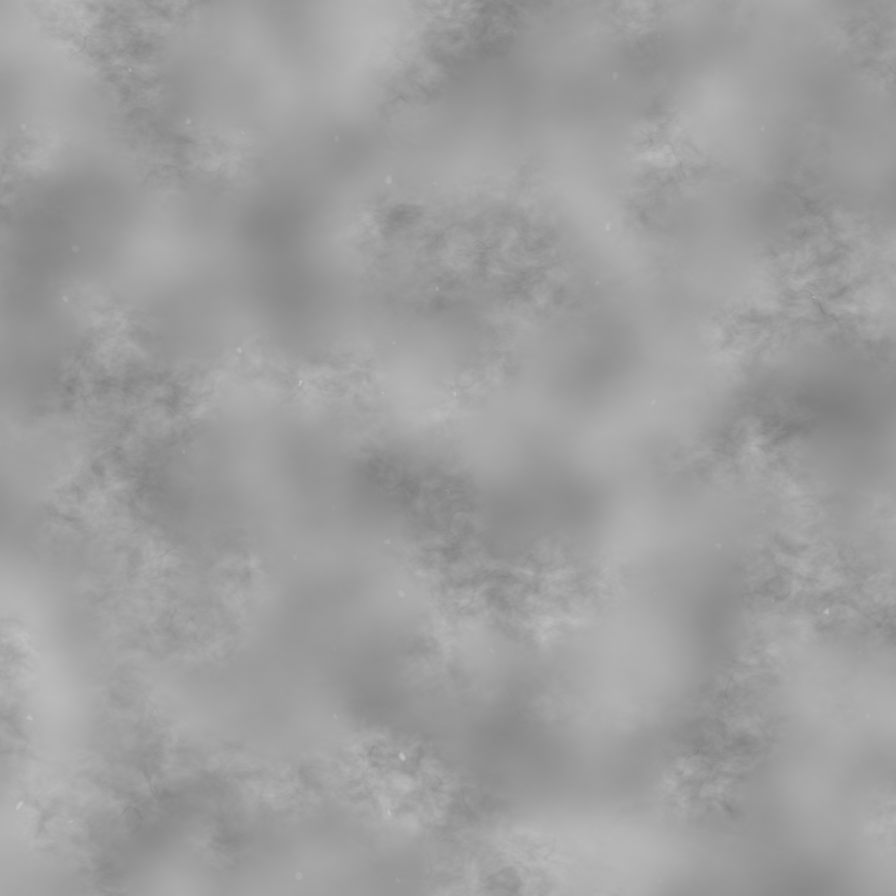
This texture is drawn by a WebGL 1 fragment shader. Its source:

```glsl
precision highp float;
// Soft grey mottled plaster: blurred clouds with patches of fine grain, faint cracks and pale specks.
uniform vec2 u_resolution;

const float BASE_GREY = 0.619;
const float CLOUD_CONTRAST = 0.122;
const float GRAIN_CONTRAST = 0.15;
const float CRACK_DEPTH = 0.035;
const float SPECK_GLOW = 0.13;

vec2 hash2(vec2 cell) {
  vec3 h = fract(cell.xyx * vec3(0.1031, 0.1030, 0.0973));
  h += dot(h, h.yzx + 33.33);
  return fract((h.xx + h.yz) * h.zy);
}

vec2 gradientAt(vec2 cell) {
  float angle = 6.28318 * hash2(cell).x;
  return vec2(cos(angle), sin(angle));
}

// Gradient noise, roughly -0.7 to 0.7
float gradientNoise(vec2 p) {
  vec2 cell = floor(p);
  vec2 f = p - cell;
  vec2 s = f * f * f * (f * (f * 6.0 - 15.0) + 10.0);
  vec2 e = vec2(1.0, 0.0);
  float a = dot(gradientAt(cell), f);
  float b = dot(gradientAt(cell + e.xy), f - e.xy);
  float c = dot(gradientAt(cell + e.yx), f - e.yx);
  float d = dot(gradientAt(cell + e.xx), f - e.xx);
  return mix(mix(a, b, s.x), mix(c, d, s.x), s.y);
}

vec2 noisePair(vec2 p) {
  return vec2(gradientNoise(p), gradientNoise(p + vec2(37.2, 91.7)));
}

float fbm(vec2 p, float gain) {
  float sum = 0.0;
  float amplitude = 0.5;
  for (int i = 0; i < 4; i++) {
    sum += amplitude * gradientNoise(p);
    p = mat2(1.6, 1.2, -1.2, 1.6) * p + 17.3;
    amplitude *= gain;
  }
  return sum;
}

// Broad, out-of-focus light and dark blotches
float clouds(vec2 p) {
  return 0.65 * gradientNoise(p * 4.3 + 11.4)
       + 1.0 * gradientNoise(p * 8.0 + 53.1)
       + 0.4 * gradientNoise(p * 15.0 + 29.6);
}

// Thin broken lines along the zero contour of a noise field
float cracks(vec2 p, float width) {
  float line = 1.0 - smoothstep(0.0, width, abs(gradientNoise(p * 21.0)));
  return line * smoothstep(0.08, 0.4, gradientNoise(p * 17.0 + 71.9));
}

// Sparse small pale chips, one candidate per grid cell
float specks(vec2 p, float cells, float density) {
  vec2 cell = floor(p * cells);
  vec2 choice = hash2(cell + 140.0);
  vec2 centre = 0.25 + 0.5 * hash2(cell + 67.0);
  vec2 offset = (fract(p * cells) - centre) / cells;
  offset += 0.004 * noisePair(p * 110.0);
  float radius = mix(0.002, 0.0055, choice.y * choice.y);
  float chip = 1.0 - smoothstep(radius * 0.4, radius * 1.3, length(offset * vec2(1.2, 0.9)));
  return chip * step(choice.x, density) * mix(0.35, 1.0, choice.y);
}

void main() {
  vec2 p = gl_FragCoord.xy / min(u_resolution.x, u_resolution.y);

  // Where the surface is rough rather than smooth
  float roughness = gradientNoise(p * 5.5 + 83.7) + 0.6 * gradientNoise(p * 13.0 + 7.9);
  float rough = smoothstep(-0.15, 0.5, roughness);

  // Frayed cloud edges in rough areas
  vec2 fray = noisePair(p * 34.0) + 0.7 * noisePair(p * 85.0 + 19.0);
  float grey = BASE_GREY + CLOUD_CONTRAST * clouds(p + 0.026 * rough * fray);

  // Fine grain, stretched slightly along the diagonal
  vec2 grainPoint = mat2(0.85, -0.35, 0.45, 1.1) * p + 0.012 * noisePair(p * 24.0 + 5.0);
  grey += GRAIN_CONTRAST * mix(0.1, 1.0, rough) * fbm(grainPoint * 30.0, 0.68);

  grey -= CRACK_DEPTH * rough * cracks(p + 0.012 * fray, 0.07);
  grey += SPECK_GLOW * mix(0.3, 1.0, rough) * specks(p, 17.0, 0.16);

  gl_FragColor = vec4(vec3(clamp(grey, 0.0, 1.0)), 1.0);
}
```
